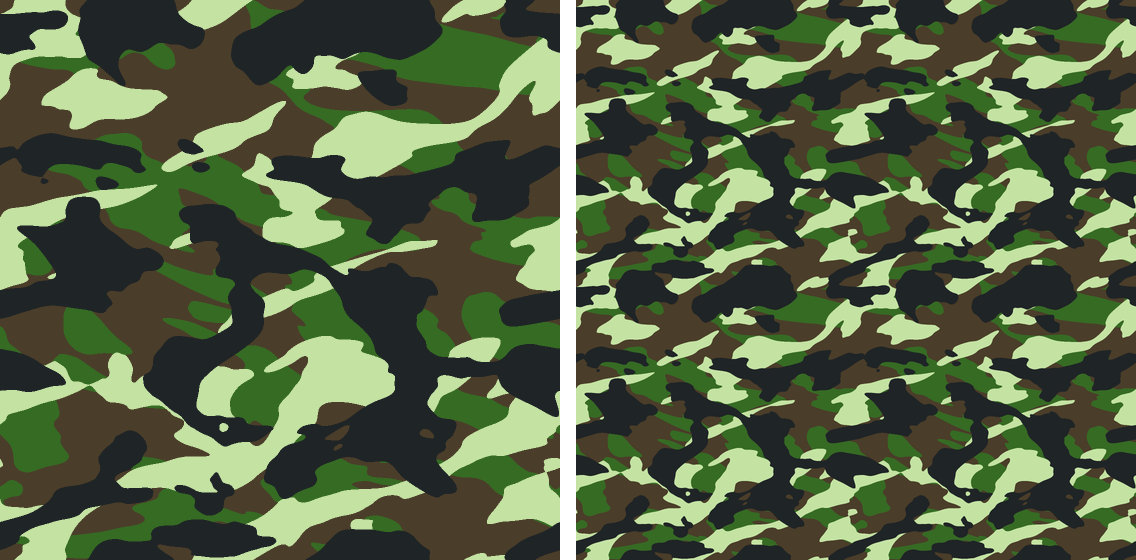
Left: one tile. Right: repeated 2 by 2.
Write a WebGL 1 fragment shader that draws this pattern.

```glsl
precision highp float;
uniform vec2 u_resolution;

#define CELLS vec2(5.0, 8.0)
#define WARP_CELLS vec2(3.0, 4.0)
#define WARP_AMOUNT vec2(0.15, 0.10)
#define DETAIL_GAIN 0.40
#define BLACK_LEVEL 0.098
#define PALE_LEVEL 0.128
#define BROWN_LEVEL -0.037
#define BLACK vec3(0.12, 0.14, 0.15)
#define BROWN vec3(0.29, 0.24, 0.16)
#define GREEN vec3(0.21, 0.42, 0.14)
#define PALE vec3(0.77, 0.89, 0.64)

float hash(vec3 c) {
  c = fract(c * 0.1031);
  c += dot(c, c.zyx + 31.32);
  return fract((c.x + c.y) * c.z);
}

// Contribution of one lattice corner; the lattice wraps after "period" cells
float corner(vec2 cell, vec2 offset, vec2 period, float seed) {
  float angle = 6.2831853 * hash(vec3(mod(cell, period), seed));
  return dot(vec2(cos(angle), sin(angle)), offset);
}

// Periodic gradient noise
float noise(vec2 q, vec2 period, float seed) {
  vec2 cell = floor(q);
  vec2 f = q - cell;
  vec2 fade = f * f * f * (f * (f * 6.0 - 15.0) + 10.0);
  vec2 e = vec2(1.0, 0.0);
  float low = mix(corner(cell, f, period, seed),
                  corner(cell + e.xy, f - e.xy, period, seed), fade.x);
  float high = mix(corner(cell + e.yx, f - e.yx, period, seed),
                   corner(cell + e.xx, f - e.xx, period, seed), fade.x);
  return mix(low, high, fade.y);
}

// Warped patch field; a whole-number lean shears it and still tiles
float patches(vec2 p, float lean, float seed) {
  vec2 w = p * WARP_CELLS;
  p += WARP_AMOUNT * vec2(noise(w, WARP_CELLS, seed + 5.0),
                          noise(w + 0.5, WARP_CELLS, seed + 9.0));
  vec2 period = CELLS;
  vec2 q = vec2(p.x - lean * p.y, p.y) * period;
  float sum = 0.0;
  float gain = 1.0;
  for (int octave = 0; octave < 3; octave++) {
    sum += gain * noise(q, period, seed + float(octave));
    q = q * 2.0 + 0.37;
    period *= 2.0;
    gain *= DETAIL_GAIN;
  }
  return sum;
}

// Flat colours stacked from the green ground up to black
vec3 camouflage(vec2 p) {
  vec3 color = GREEN;
  if (patches(p, -1.0, 23.0) > BROWN_LEVEL) color = BROWN;
  if (patches(p, 1.0, 47.0) > PALE_LEVEL) color = PALE;
  if (patches(p, 0.0, 71.0) > BLACK_LEVEL) color = BLACK;
  return color;
}

void main() {
  // Average 2 x 2 samples to smooth the edges
  vec3 color = vec3(0.0);
  for (int j = 0; j < 2; j++) {
    for (int i = 0; i < 2; i++) {
      vec2 shift = 0.5 * vec2(float(i), float(j)) - 0.25;
      color += camouflage((gl_FragCoord.xy + shift) / u_resolution);
    }
  }
  gl_FragColor = vec4(color * 0.25, 1.0);
}
```
